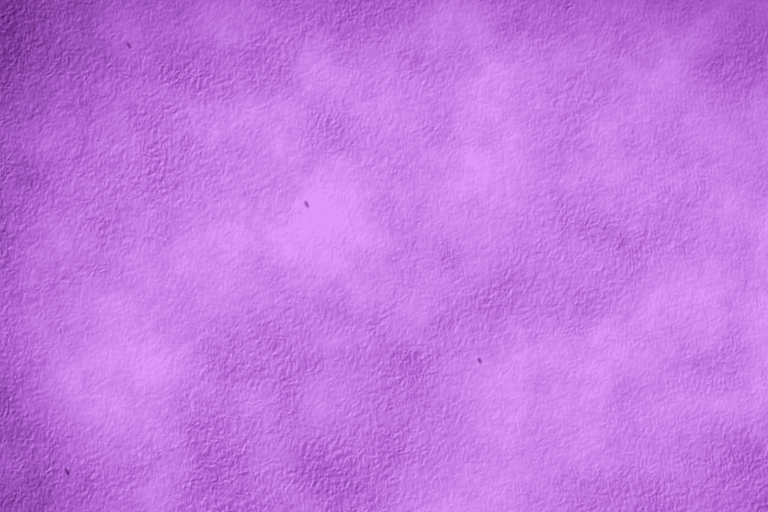
This texture is drawn by a WebGL 1 fragment shader. Its source:

```glsl
precision highp float;
// Violet painted plaster: mottled worn blotches under a fine, crisp raking-light grain,
// darkened towards the top and left edges, with a few tiny pits.
// Clouds are warped fractal value noise; the grain is a height difference along the light.

uniform vec2 u_resolution;

float hash(vec2 p) {
  return fract(sin(dot(p, vec2(127.1, 311.7))) * 43758.5453);
}

float noise(vec2 p) {
  vec2 i = floor(p);
  vec2 f = fract(p);
  f = f * f * (3.0 - 2.0 * f);
  return mix(mix(hash(i), hash(i + vec2(1.0, 0.0)), f.x),
             mix(hash(i + vec2(0.0, 1.0)), hash(i + vec2(1.0, 1.0)), f.x), f.y);
}

mat2 rotate(float a) {
  return mat2(cos(a), sin(a), -sin(a), cos(a));
}

float fbm(vec2 p) {
  float sum = 0.0;
  float amplitude = 0.5;
  for (int i = 0; i < 5; i++) {
    sum += amplitude * noise(p);
    p = rotate(0.6) * p * 2.03 + 17.3;
    amplitude *= 0.54;
  }
  return sum;
}

// Bumpy plaster surface made of two sizes of fine grain
float plasterHeight(vec2 p) {
  p += 0.008 * vec2(noise(p * 45.0), noise(p * 45.0 + 40.0));
  vec2 g = rotate(0.3) * p * vec2(1.08, 0.9);
  return 0.5 * noise(g * 145.0) + 0.5 * noise(rotate(0.9) * g * 235.0 + 9.0);
}

// Rare slanted pits, at most one in each grid cell
float pits(vec2 p) {
  vec2 cell = floor(p * 6.0);
  vec2 centre = 0.2 + 0.6 * vec2(hash(cell + 3.1), hash(cell + 8.7));
  vec2 d = rotate(-0.5) * (fract(p * 6.0) - centre);
  float size = mix(0.012, 0.024, hash(cell + 5.5));
  float pit = 1.0 - smoothstep(0.4 * size, 1.4 * size, length(d * vec2(1.0, 0.5)));
  return pit * step(0.94, hash(cell + 1.9));
}

vec3 violet(float tone) {
  vec3 shade = vec3(0.46, 0.20, 0.57);
  vec3 body = vec3(0.68, 0.375, 0.81);
  vec3 light = vec3(0.84, 0.56, 0.95);
  vec3 color = mix(shade, body, min(tone / 0.57, 1.0));
  return mix(color, light, clamp((tone - 0.57) / 0.43, 0.0, 1.2));
}

void main() {
  vec2 uv = gl_FragCoord.xy / u_resolution;
  vec2 p = gl_FragCoord.xy / u_resolution.y;

  // Broad clouds, ragged worn patches and small mottling
  vec2 ragged = p + 0.05 * vec2(fbm(p * 9.0), fbm(p * 9.0 + 50.0));
  float cloud = fbm(ragged * 3.3 + 4.0) - 0.5;
  float patches = fbm(ragged * 9.0 + 31.0) - 0.5;
  float mottle = noise(p * 48.0 + 7.0) + noise(rotate(0.7) * p * 85.0) - 1.0;
  float tone = 0.82 + 0.55 * cloud + 0.42 * patches + 0.06 * mottle;

  // Edge shading, deepest in the upper corners
  float edge = length((uv - vec2(0.53, 0.4)) * vec2(1.1, 1.25));
  float shadow = 0.62 * smoothstep(0.48, 1.08, edge) + 0.14 * smoothstep(0.22, 0.0, uv.x);
  tone -= shadow;

  // Grain lit from the upper left, rougher where the paint is darker
  float relief = plasterHeight(p) - plasterHeight(p + vec2(-0.0026, 0.0026));
  float roughness = clamp(0.45 - 0.9 * (cloud + patches) + 0.35 * shadow, 0.27, 0.8);
  tone += relief * roughness;

  tone -= 0.6 * pits(p);
  gl_FragColor = vec4(clamp(violet(tone), 0.0, 1.0), 1.0);
}
```
